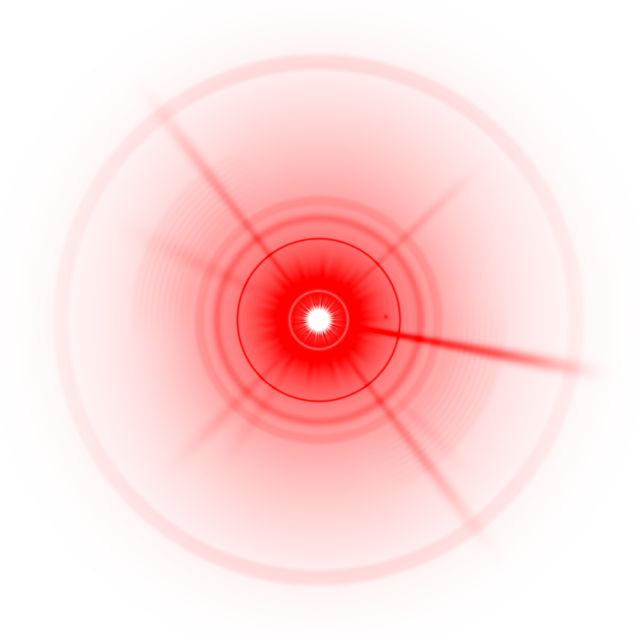
Write a three.js fragment shader that draws this background.

```glsl
varying vec2 vUv;

// Soft circular line of half width w
float ring(float r, float radius, float w) {
  float d = (r - radius) / w;
  return exp(-d * d);
}

// Flat circular band with feathered edges
float band(float r, float inner, float outer, float feather) {
  return smoothstep(inner - feather, inner + feather, r)
       * (1.0 - smoothstep(outer - feather, outer + feather, r));
}

// Tapered ray leaving the centre, widening with distance
float streak(vec2 p, float angle, float start, float end, float spread) {
  vec2 dir = vec2(cos(angle), sin(angle));
  float along = dot(p, dir);
  float across = dot(p, vec2(-dir.y, dir.x));
  float d = across / (0.0015 + spread * max(along, 0.0));
  float fade = smoothstep(start, start + 0.07, along)
             * (1.0 - smoothstep(end * 0.55, end, along));
  return exp(-d * d) * fade;
}

// Layered angular sines for the fine rays around the core
float fineRays(float a) {
  return 0.4 * sin(a * 17.0 + 1.2 * sin(a * 5.0))
       + 0.35 * sin(a * 29.0 + 2.0) + 0.25 * sin(a * 43.0 + 0.7);
}

void main() {
  vec2 p = vUv - vec2(0.498, 0.5);
  float r = length(p);
  float angle = atan(p.y, p.x);
  float rays = fineRays(angle);
  float upright = -cos(2.0 * angle);

  // Wide glow, stronger above and below
  float red = 1.06 * exp(-4.5 * r - 7.0 * r * r);
  red *= 1.0 + 0.25 * upright * smoothstep(0.15, 0.35, r);
  red *= 1.0 - smoothstep(0.36, 0.58, r);
  red += 0.4 * exp(-pow(r / 0.078, 3.0));
  red += 0.07 * rays * band(r, 0.06, 0.095, 0.025);

  // Concentric rings
  red += 0.03 * (1.0 - smoothstep(0.124, 0.13, r));
  red += 0.38 * ring(r, 0.127, 0.0018);
  red += 0.16 * ring(r, 0.159, 0.007);
  red += 0.075 * band(r, 0.179, 0.194, 0.004);
  red += (0.06 + 0.022 * upright) * band(r, 0.391, 0.415, 0.005);

  // Opposed sectors with fine grooves
  float sector = smoothstep(0.1, 0.9, cos(2.0 * (angle - 2.6)));
  float grooves = sin(r * 680.0) * band(r, 0.215, 0.285, 0.015);
  red += sector * (0.04 * band(r, 0.2, 0.293, 0.007) + 0.012 * grooves);

  // Diagonal streaks and the bright beam
  red += 0.17 * streak(p, 2.22, 0.04, 0.49, 0.028);
  red += 0.17 * streak(p, -0.925, 0.04, 0.49, 0.028);
  red += 0.10 * streak(p, 0.763, 0.04, 0.38, 0.025);
  red += 0.09 * streak(p, 3.93, 0.04, 0.36, 0.04);
  red += 0.06 * streak(p, 4.14, 0.06, 0.30, 0.045);
  red += 0.07 * streak(p, 2.70, 0.08, 0.38, 0.06);
  red += 0.05 * streak(p, -0.79, 0.15, 0.38, 0.03);
  red += 0.48 * streak(p, -0.187, 0.05, 0.48, 0.029);

  // Small spot
  red += 0.25 * exp(-dot(p - vec2(0.105, 0.005), p - vec2(0.105, 0.005)) / 0.00001);
  red = clamp(red, 0.0, 1.0);

  // Pale inner ring and white core
  red -= 0.32 * ring(r, 0.0455, 0.0022);
  red -= (0.16 + 0.14 * rays) * (1.0 - smoothstep(0.025, 0.046, r));
  red *= smoothstep(0.014, 0.027 + 0.003 * rays, r);

  float pale = 1.0 - clamp(red, 0.0, 1.0);
  gl_FragColor = vec4(1.0, pale, pale, 1.0);
}
```
